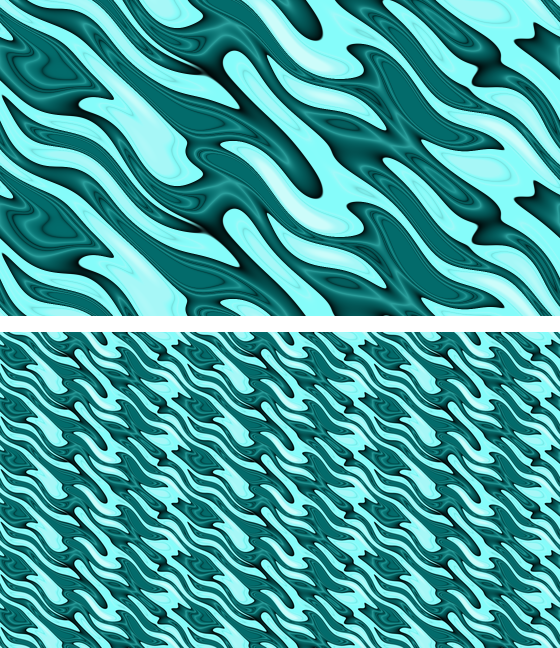
Top: one tile. Bottom: repeated 3 by 3.
This background is drawn by a Shadertoy shader. Its source:

```glsl
// Glossy diagonal ripples: a ring of sheared whole-cycle waves forms smooth heights,
// sliced into pale pools and dark teal valleys. Valleys fade from black at the
// sharp shore to teal, with fine contour lines following the height.

const float TAU = 6.2831853;
const float ROWS = 2.0;               // vertical repeats on the canvas
const float SHEAR = 2.45;             // tiles the streaks fall across the width
const vec2  RING = vec2(3.0, 4.1);    // typical cycles per tile, along and across
const float RING_WIDTH = 0.30;        // spread of wave sizes around the ring
const float MIN_WEIGHT = 0.2;         // weaker waves are skipped
const float SWAY = 0.065;             // height of the bends, in tiles
const float SHORE = 0.18;             // height of the sharp edge, in spreads
const float SHADE_DEPTH = 0.27;       // how far the black shore shade reaches
const int   SAMPLES = 3;              // antialiasing grid per side
const uint  SEED = 29u;

const vec3 TEAL  = vec3(0.01, 0.42, 0.42);
const vec3 SHEEN = vec3(0.17, 0.24, 0.23);
const vec3 CYAN  = vec3(0.52, 0.99, 0.98);
const vec3 PALE  = vec3(0.65, 0.97, 0.97);
const vec3 WHITE = vec3(0.80, 0.99, 0.98);

// Random phase of a wave
float phase(int along, int across) {
    uint n = uint(along + 64) * 374761393u + uint(across) * 668265263u + SEED * 974711u;
    n = (n ^ (n >> 13)) * 1274126177u;
    n = (n ^ (n >> 16)) * 2246822519u;
    n ^= n >> 15;
    return TAU * float(n & 65535u) / 65536.0;
}

// Sum of waves with whole cycles per tile, scaled to unit spread
float waveField(vec2 p) {
    float sum = 0.0, power = 0.0;
    for (int across = 0; across <= 5; across++)
    for (int along = -4; along <= 4; along++) {
        vec2 k = vec2(along, across);
        float offRing = (length(k / RING) - 1.0) / RING_WIDTH;
        float weight = exp(-offRing * offRing);
        if (weight < MIN_WEIGHT) continue;
        k.x += floor(SHEAR * k.y + 0.5);
        sum += weight * sin(TAU * dot(k, p) + phase(along, across));
        power += 0.5 * weight * weight;
    }
    return sum / sqrt(power);
}

// Height above the shore; bends make the streaks alternate steep and shallow
float height(vec2 uv) {
    vec2 p = vec2(uv.x, uv.y * ROWS);
    vec2 bend = vec2(
        0.010 * sin(TAU * (5.0 * p.x + 2.0 * p.y) + 0.8),
        SWAY * sin(TAU * 4.0 * p.x + 0.4) + 0.4 * SWAY * sin(TAU * (3.0 * p.x - p.y) + 1.7));
    return waveField(p + bend) - SHORE;
}

// Cusped contour line around a level
float ridge(float h, float level, float width) {
    return exp(-abs(h - level) / width);
}

vec3 valley(float depth) {
    float shade = 1.0 - exp(-depth / SHADE_DEPTH);
    float sheen = ridge(depth, 0.75, 0.09) + 0.8 * ridge(depth, 1.42, 0.08);
    float lines = 0.55 * ridge(depth, 1.00, 0.030) + 0.70 * ridge(depth, 1.15, 0.035)
                + 0.50 * ridge(depth, 1.72, 0.04);
    return (TEAL * shade + SHEEN * sheen) * (1.0 - min(lines, 0.85));
}

vec3 pool(float rise) {
    vec3 col = mix(CYAN, PALE, 0.9 * ridge(rise, 0.55, 0.05));
    col *= 1.0 - 0.14 * ridge(rise, 0.80, 0.03);
    col = mix(col, PALE, smoothstep(0.85, 1.10, rise));
    return mix(col, WHITE, smoothstep(1.40, 2.30, rise));
}

vec3 surface(vec2 uv) {
    float h = height(uv);
    return mix(valley(max(-h, 0.0)), pool(max(h, 0.0)), smoothstep(-0.02, 0.02, h));
}

void mainImage(out vec4 fragColor, in vec2 fragCoord) {
    vec3 sum = vec3(0.0);
    for (int y = 0; y < SAMPLES; y++)
    for (int x = 0; x < SAMPLES; x++) {
        vec2 offset = (vec2(x, y) + 0.5) / float(SAMPLES) - 0.5;
        sum += surface((fragCoord + offset) / iResolution.xy);
    }
    fragColor = vec4(sum / float(SAMPLES * SAMPLES), 1.0);
}
```
